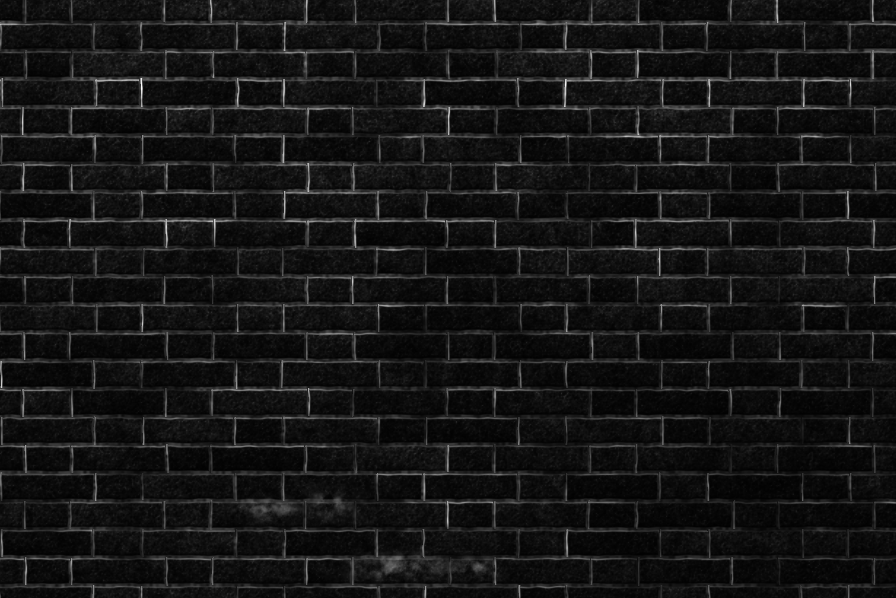
A WebGL 2 fragment shader for this texture:

```glsl
#version 300 es
precision highp float;
// Black Flemish-bond brick wall with pale worn joints, rough faces and a few chalky stains.

uniform vec2 u_resolution;
out vec4 fragColor;

// Lengths are fractions of the canvas height.
const float ROW_HEIGHT = 0.04707;
const float TOP_JOINT = 0.0375;
const float PERIOD = 0.2367;       // one short plus one long brick
const float SHORT_LENGTH = 0.0785;
const float SHORT_START = 0.1575;
const float JOINT_HALF = 0.0031;

float hash(vec2 p) {
  vec3 q = fract(vec3(p.xyx) * 0.1031);
  q += dot(q, q.yzx + 33.33);
  return fract((q.x + q.y) * q.z);
}

float noise(vec2 p) {
  vec2 cell = floor(p), f = fract(p);
  f = f * f * (3.0 - 2.0 * f);
  float low = mix(hash(cell), hash(cell + vec2(1.0, 0.0)), f.x);
  float high = mix(hash(cell + vec2(0.0, 1.0)), hash(cell + 1.0), f.x);
  return mix(low, high, f.y);
}

float fbm(vec2 p) {
  float sum = 0.0, gain = 0.5;
  for (int i = 0; i < 4; i++) {
    sum += gain * noise(p);
    p = mat2(1.6, 1.2, -1.2, 1.6) * p + 17.0;
    gain *= 0.5;
  }
  return sum / 0.9375;
}

// Horizontal place of upright joint n in a course; even n starts a short brick.
float jointX(float n, float row) {
  float shift = SHORT_START - mod(row, 2.0) * 0.5 * PERIOD;
  float jitter = (hash(vec2(n, row) + 41.0) - 0.5) * 0.006;
  return shift + floor(n * 0.5) * PERIOD + mod(n, 2.0) * SHORT_LENGTH + jitter;
}

// Number of the joint on the left of x.
float leftJoint(float x, float row) {
  float u = (x - SHORT_START) / PERIOD + 0.5 * mod(row, 2.0);
  float n = 2.0 * floor(u) + step(SHORT_LENGTH / PERIOD, fract(u));
  if (x < jointX(n, row)) n -= 1.0;
  else if (x >= jointX(n + 1.0, row)) n += 1.0;
  return n;
}

float line(float d, float width) {
  return exp(-d * d / (width * width));
}

// Rough face: soft mottling, fine pits and sparse light specks.
float faceTone(vec2 p, float brickHash) {
  float grain = noise(mat2(0.8, -0.6, 0.6, 0.8) * p * vec2(230.0, 300.0));
  float fine = noise(p * 410.0 + 9.0);
  float mottle = fbm(p * 45.0 + brickHash * 30.0);
  float tone = mix(0.035, 0.075, brickHash) * (0.35 + 1.1 * mottle);
  return tone * (0.25 + 0.9 * grain + 0.6 * fine) + 0.09 * pow(grain * fine, 3.0);
}

// Chalky stains: centre and radii of each.
float stains(vec2 p) {
  const vec4 spots[5] = vec4[5](
    vec4(0.449, 0.148, 0.050, 0.016), vec4(0.553, 0.158, 0.035, 0.022),
    vec4(0.665, 0.052, 0.075, 0.020), vec4(0.790, 0.050, 0.033, 0.018),
    vec4(0.508, 0.890, 0.006, 0.026));
  float amount = 0.0;
  for (int i = 0; i < 5; i++) {
    vec2 q = (p - spots[i].xy) / spots[i].zw;
    amount = max(amount, exp(-dot(q, q)));
  }
  return amount * smoothstep(0.25, 0.75, fbm(p * 60.0));
}

void main() {
  vec2 p = gl_FragCoord.xy / u_resolution.y;
  float pixel = 1.0 / u_resolution.y;

  // Distances from the four joints around this brick
  vec2 wobble = vec2(noise(p * 60.0), noise(p * 60.0 + 50.0)) - 0.5;
  vec2 q = p + 0.0022 * wobble;
  float course = (1.0 - q.y - TOP_JOINT) / ROW_HEIGHT;
  float row = floor(course);
  float n = leftJoint(q.x, row);
  float left = q.x - jointX(n, row);
  float right = jointX(n + 1.0, row) - q.x;
  float above = fract(course) * ROW_HEIGHT;
  float below = ROW_HEIGHT - above;
  float inside = min(min(left, right), min(above, below)) - JOINT_HALF;

  // Brick face, lighter near its top and shaded along its lower edge
  float brickHash = hash(vec2(n, row) + 7.0);
  float face = faceTone(p, brickHash);
  face *= mix(1.2, 0.75, above / ROW_HEIGHT);
  face *= 0.35 + 0.65 * smoothstep(0.0, 0.006, below - JOINT_HALF);

  // Mortar, partly lost in soot
  float soot = smoothstep(0.2, 0.7, fbm(p * 14.0 + 3.0));
  float mortar = mix(0.07, 0.19, soot) * (0.5 + noise(p * 190.0));
  float tone = mix(mortar, face, smoothstep(-pixel, pixel, inside));

  // Worn bright rims on the top and left edges
  float rim = max(0.0015, 0.6 * pixel);
  float wear = (0.35 + 0.65 * soot) * (0.5 + 0.8 * noise(p * 85.0 + 20.0));
  float topRim = line(above - JOINT_HALF, rim) * (0.10 + 0.34 * hash(vec2(n, row) + 91.0));
  float leftRim = line(left - 0.5 * JOINT_HALF, rim) * (0.14 + 0.40 * hash(vec2(n, row) + 63.0));
  tone += wear * max(topRim * step(0.0, right - 0.5 * JOINT_HALF), leftRim);

  // Stains and uneven light, strongest at upper left
  tone += 0.36 * stains(p) * (0.5 + 0.7 * noise(p * 150.0));
  vec2 uv = gl_FragCoord.xy / u_resolution;
  float light = 0.85 + 0.38 * uv.y - 0.16 * uv.x * uv.x;
  light *= 0.8 + 0.45 * fbm(p * 4.0 + 12.0);
  fragColor = vec4(vec3(clamp(tone * light, 0.0, 1.0)), 1.0);
}
```
